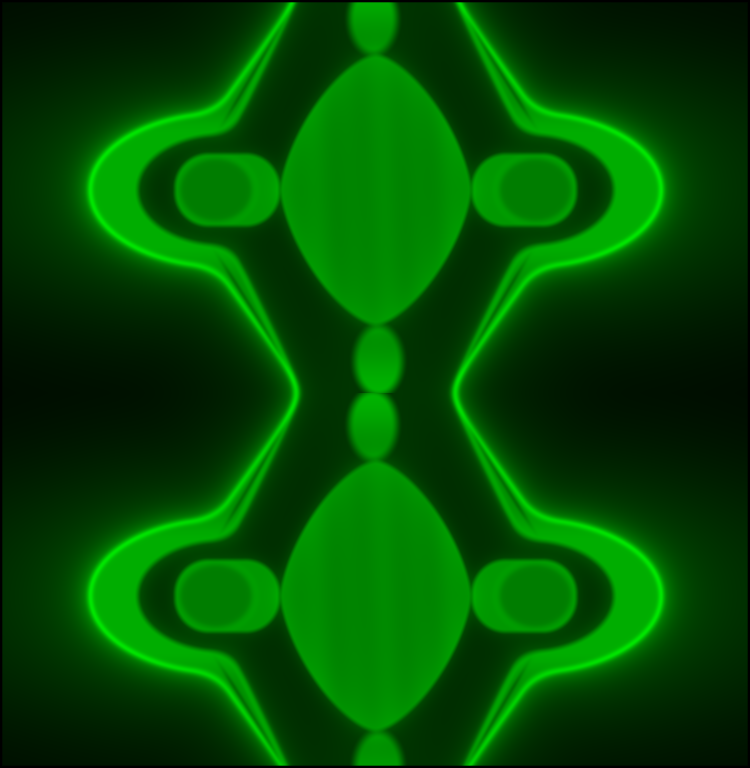
Give the GLSL for this background, as a Shadertoy shader.

```glsl
// Glowing green hourglass outline with winged lobes, diamonds, pods and beads, repeated vertically.

const float PERIOD = 0.5287;

float ellipseDistance(vec2 p, vec2 radii) {
    float k0 = length(p / radii) + 1e-5;
    float k1 = length(p / (radii * radii)) + 1e-5;
    return k0 * (k0 - 1.0) / k1;
}

float smoothUnion(float a, float b, float blend) {
    float h = max(blend - abs(a - b), 0.0) / blend;
    return min(a, b) - h * h * blend * 0.25;
}

// Signed distance to a channel that narrows to a rounded neck between rows
float hourglassDistance(vec2 p, float slope) {
    float rise = 0.5 * PERIOD - p.y;
    float halfWidth = 0.103 + slope * (sqrt(rise * rise + 0.0004) - 0.02);
    return (p.x - halfWidth) / sqrt(1.0 + slope * slope);
}

float wingedDistance(vec2 p, float slope, vec2 wingRadii) {
    float wing = ellipseDistance(p - vec2(0.2, 0.0), wingRadii);
    return smoothUnion(wing, hourglassDistance(p, slope), 0.025);
}

float fillMask(float d, float softness) {
    return 1.0 - smoothstep(-softness, softness, d);
}

float lineGlow(float d, float width) {
    return exp(-d * d / (width * width));
}

void mainImage(out vec4 fragColor, in vec2 fragCoord) {
    vec2 canvas = fragCoord / iResolution.y;
    float aspect = iResolution.x / iResolution.y;
    vec2 cell = vec2(canvas.x - 0.5 * aspect - 0.001,
                     mod(canvas.y - 0.224 + 0.5 * PERIOD, PERIOD) - 0.5 * PERIOD);
    vec2 p = abs(cell);

    float outer = wingedDistance(p, 0.726, vec2(0.172, 0.1));
    float inner = wingedDistance(p, 0.5, vec2(0.11, 0.072));
    float away = max(outer, 0.0);

    // Dark surroundings, lit by a tight and a wide halo
    float row = 0.5 + 0.5 * cos(cell.y * 6.28318 / PERIOD);
    float green = mix(0.03, 0.12, row) + 0.18 * exp(-away / 0.11) + 0.33 * exp(-away / 0.014);

    // Filled band between the two contours
    float shoulder = smoothstep(0.07, 0.12, p.y);
    float band = mix(0.68, 0.56, shoulder);
    green = mix(green, band, fillMask(outer, 0.003));

    // Dark interior with faint light along its borders
    float interior = 0.175 + 0.16 * exp(min(inner, 0.0) / 0.014)
                   + 0.04 * smoothstep(0.1, 0.0, p.x);
    green = mix(green, interior, fillMask(inner, 0.005));

    // Bright rim, inner strand and the streak between them
    green += 0.24 * lineGlow(outer, 0.0045);
    green += 0.15 * shoulder * lineGlow(inner, 0.005);
    float streak = hourglassDistance(p, cell.x * cell.y > 0.0 ? 0.64 : 0.6);
    float streakFade = shoulder * (1.0 - smoothstep(0.2, 0.25, p.y));
    green -= 0.14 * streakFade * lineGlow(streak, 0.003);

    // Side pods: a bright capsule around a darker oval
    vec2 corner = abs(p - vec2(0.1935, 0.0)) - vec2(0.024, 0.003);
    float pod = length(max(corner, 0.0)) + min(max(corner.x, corner.y), 0.0) - 0.044;
    float oval = ellipseDistance(p - vec2(0.208, 0.0), vec2(0.049, 0.043));
    float podGreen = mix(0.59, 0.49, fillMask(oval, 0.007)) + 0.05 * lineGlow(oval, 0.006);
    green += 0.1 * exp(-max(pod, 0.0) / 0.008) * fillMask(inner, 0.005);
    green = mix(green, podGreen, fillMask(pod, 0.004));

    // Two soft beads that meet at the neck
    float side = sign(cell.y);
    vec2 beadCenter = vec2(-0.0035 * side, side * (0.5 * PERIOD - 0.042));
    float bead = ellipseDistance(cell - beadCenter, vec2(0.031, 0.045));
    float beadGreen = mix(0.55, 0.7, smoothstep(0.19, 0.264, p.y));
    green = mix(green, beadGreen, fillMask(bead, 0.008));

    // Central diamond with rounded corners and faint vertical streaks
    vec2 scaled = pow(p / vec2(0.124, 0.176), vec2(1.5));
    float diamond = (pow(scaled.x + scaled.y, 0.6667) - 1.0) * 0.11;
    float streaks = 0.012 * sin(cell.x * 70.0 + 1.0) + 0.008 * sin(cell.x * 143.0 + cell.y * 6.0);
    float diamondGreen = 0.52 + streaks + 0.08 * exp(min(diamond, 0.0) / 0.02);
    green += 0.12 * exp(-max(diamond, 0.0) / 0.007) * fillMask(inner, 0.005);
    green = mix(green, diamondGreen, fillMask(diamond, 0.003));

    // Thin black frame
    vec2 edge = min(canvas, vec2(aspect, 1.0) - canvas);
    green *= smoothstep(0.002, 0.004, min(edge.x, edge.y));

    fragColor = vec4(0.0, clamp(green, 0.0, 1.0), 0.0, 1.0);
}
```
